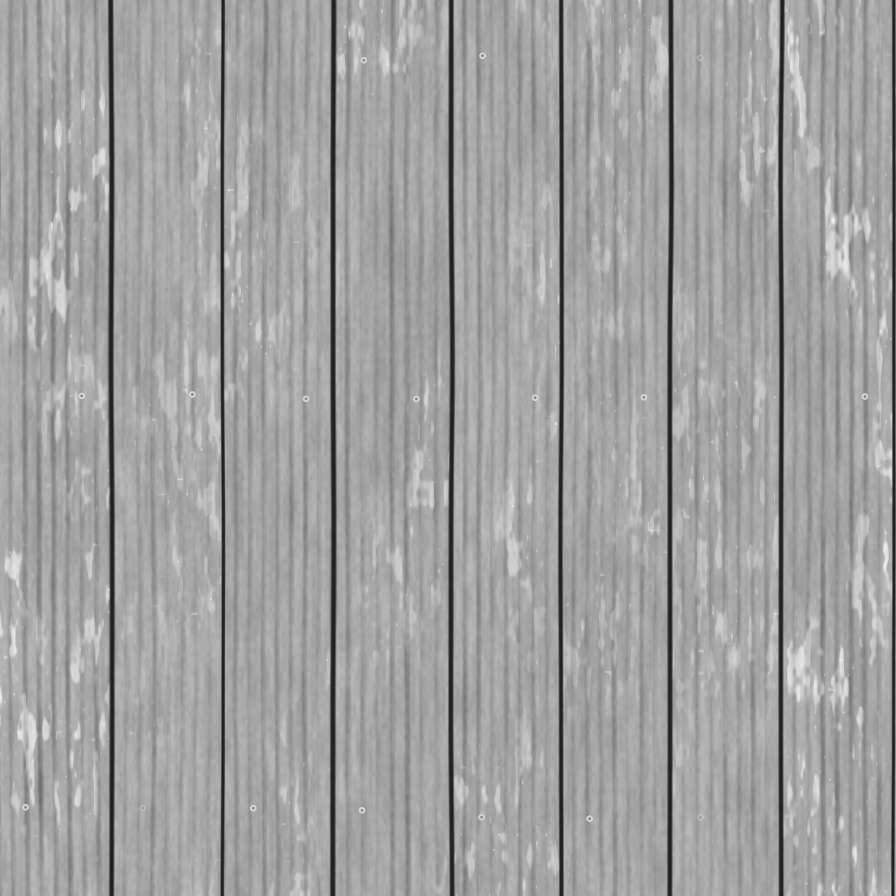
Write a Shadertoy shader that draws this texture.

```glsl
// Weathered grey decking: eight upright grooved planks with dark gaps and screws.
// Each plank layers groove shading, stretched grain noise, pale flakes and
// specks; its wear sets how strongly the grooves and flakes show.

const float PLANKS = 8.0;
const float GROOVES = 8.0;
const float UNIT = 1.0 / 768.0;
const vec3 WOOD = vec3(0.662);
const vec3 GAP = vec3(0.13);
const vec3 SCREW_RIM = vec3(0.86);
const vec3 SCREW_CORE = vec3(0.52);

// Per-plank irregularities; the edge values belong to the left edge.
const float EDGE_SHIFT[8] = float[8](-2.0, -0.5, -1.0, -2.0, 3.0, 1.0, -1.0, -2.0);
const float GAP_HALF[8] = float[8](1.0, 1.6, 1.1, 1.7, 1.6, 1.4, 1.6, 1.5);
const float WEAR[8] = float[8](0.9, 0.25, 0.45, 0.6, 0.5, 0.4, 0.3, 1.0);

float hash(vec2 p) {
    vec3 q = fract(vec3(p.xyx) * 0.1031);
    q += dot(q, q.yzx + 33.33);
    return fract((q.x + q.y) * q.z);
}

float noise(vec2 p) {
    vec2 cell = floor(p);
    vec2 f = fract(p);
    f = f * f * (3.0 - 2.0 * f);
    float low = mix(hash(cell), hash(cell + vec2(1, 0)), f.x);
    float high = mix(hash(cell + vec2(0, 1)), hash(cell + vec2(1, 1)), f.x);
    return mix(low, high, f.y);
}

int wrapIndex(float i) {
    return int(mod(i, PLANKS));
}

float plankEdge(float i, float y) {
    float wobble = noise(vec2(i * 7.3 + 3.0, y * 5.0)) - 0.5;
    return i / PLANKS + (EDGE_SHIFT[wrapIndex(i)] + 2.0 * wobble) * UNIT;
}

// Dark line along plank edge i, softened at its shoulders.
float gapMask(vec2 uv, float i, float pixel) {
    float halfWidth = GAP_HALF[wrapIndex(i)] * UNIT;
    float d = abs(uv.x - plankEdge(i, uv.y));
    return 1.0 - smoothstep(halfWidth * 0.45, halfWidth * 1.7 + 0.5 * pixel, d);
}

// Light ridges between soft grooves; across runs 0 to 1 over one plank.
float grooveShade(float across, float y, float plank, float wear) {
    float bend = noise(vec2(plank * 9.1, y * 4.0)) - 0.5;
    float s = across * GROOVES + 0.25 * bend;
    float t = fract(s);
    float id = floor(s + 0.5) + plank * 17.0;
    float depth = mix(0.5, 1.2, hash(vec2(id, 4.0)));
    depth *= mix(0.45, 1.25, noise(vec2(id * 3.7, y * 9.0)));
    float groove = 1.0 - smoothstep(0.03, 0.3, min(t, 1.0 - t));
    return 0.03 * (0.5 - t) - groove * depth * (0.065 + 0.085 * wear);
}

float grainShade(vec2 p) {
    float broad = noise(p * vec2(24.0, 7.0)) - 0.5;
    float fibre = noise(p * vec2(210.0, 26.0)) - 0.5;
    float fine = noise(p * vec2(330.0, 150.0)) - 0.5;
    return 0.045 * broad + 0.075 * fibre + 0.045 * fine;
}

// Pale slivers gathered in patches, plus a few small bright specks.
float flakeShade(vec2 p, float wear) {
    float area = smoothstep(0.3, 0.75, noise(p * vec2(15.0, 6.0) + 41.0));
    float n = 0.7 * noise(p * vec2(140.0, 27.0) + 7.0)
            + 0.3 * noise(p * vec2(260.0, 95.0) + 19.0);
    float sliver = smoothstep(0.57, 0.78, n) * area;
    float speck = smoothstep(0.91, 0.99, noise(p * vec2(190.0, 120.0) + 63.0));
    return sliver * (0.07 + 0.14 * wear) + speck * area * 0.13;
}

// Rows count upwards; bit masks tell which planks hold a screw or a faded one.
vec3 addScrew(vec3 color, vec2 uv, float plank, float left, int row, float pixel) {
    int present = row == 0 ? 127 : (row == 1 ? 191 : 88);
    int faded = row == 0 ? 66 : (row == 1 ? 0 : 64);
    int bit = 1 << wrapIndex(plank);
    if ((present & bit) == 0) return color;
    float height = row == 0 ? 0.092 : (row == 1 ? 0.561 : 0.934);
    vec2 jitter = vec2(hash(vec2(plank, row)), hash(vec2(plank + 20.0, row))) - 0.5;
    vec2 center = vec2(left + (row == 1 ? 0.092 : 0.033), height);
    center += jitter * vec2(0.004, 0.014);
    float d = length(uv - center);
    float strength = (faded & bit) != 0 ? 0.35 : 0.9;
    float disc = 1.0 - smoothstep(0.0037 - 0.5 * pixel, 0.0037 + 0.5 * pixel, d);
    float core = 1.0 - smoothstep(0.0008, 0.0022, d);
    return mix(color, mix(SCREW_RIM, SCREW_CORE, core), disc * strength);
}

void mainImage(out vec4 fragColor, in vec2 fragCoord) {
    vec2 uv = fragCoord / iResolution.xy;
    float pixel = 1.0 / iResolution.y;

    // Plank that holds this point
    float plank = floor(uv.x * PLANKS);
    if (uv.x < plankEdge(plank, uv.y)) plank -= 1.0;
    else if (uv.x >= plankEdge(plank + 1.0, uv.y)) plank += 1.0;
    float left = plankEdge(plank, uv.y);
    float right = plankEdge(plank + 1.0, uv.y);
    float wear = WEAR[wrapIndex(plank)];

    // Wood surface
    vec2 p = uv + vec2(plank * 1.37, plank * 2.11);
    float shade = grooveShade((uv.x - left) / (right - left), uv.y, plank, wear);
    shade += grainShade(p) + flakeShade(p, wear);
    vec3 color = WOOD + shade;

    // Screws, then the gaps on both sides
    for (int row = 0; row < 3; row++)
        color = addScrew(color, uv, plank, left, row, pixel);
    float gap = max(gapMask(uv, plank, pixel), gapMask(uv, plank + 1.0, pixel));
    fragColor = vec4(clamp(mix(color, GAP, gap), 0.0, 1.0), 1.0);
}
```
